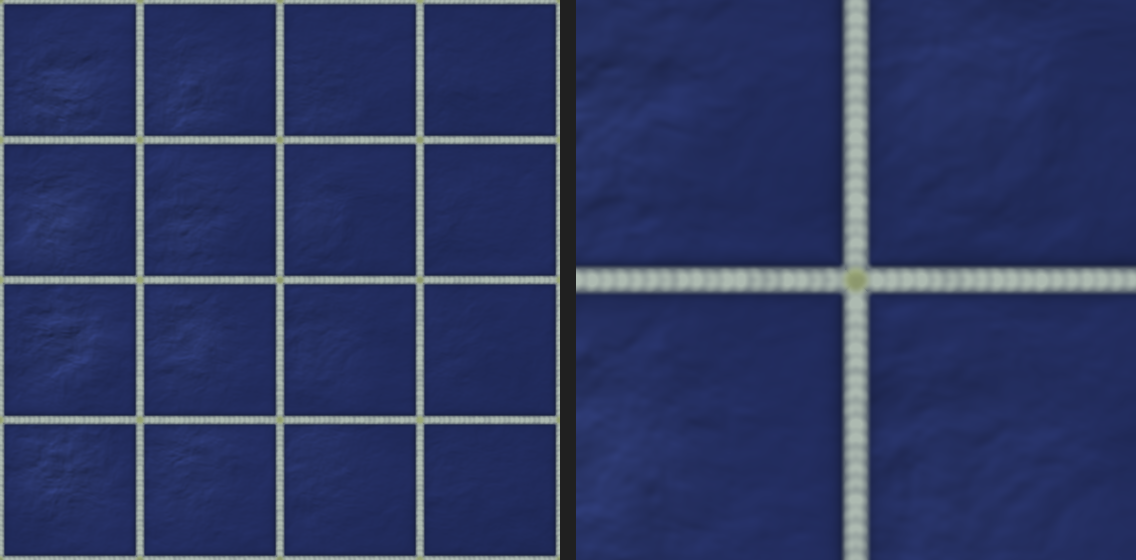
Left: the whole. Right: its middle third, enlarged.
Give the GLSL for this texture, as a Shadertoy shader.

```glsl
// Glazed cobalt wall tiles, four by four, with pale beaded grout between them.
// Each tile gets a wavy glaze relief from wrapping noise, a soft gloss patch that
// fades from the left columns to the right, and dark rims beside the grout.

const float TILES = 4.0;           // tiles across and down
const float GROUT_HALF = 0.031;    // half the grout width, in tile units
const float BEADS = 28.0;          // grout grains along one tile side
const float TAU = 6.2831853;

const vec3 GLAZE_DEEP  = vec3(0.115, 0.155, 0.335);
const vec3 GLAZE_BODY  = vec3(0.138, 0.178, 0.382);
const vec3 GLAZE_GLOSS = vec3(0.185, 0.235, 0.435);
const vec3 RIM_DARK    = vec3(0.070, 0.095, 0.190);
const vec3 GROUT_LIGHT = vec3(0.680, 0.730, 0.695);
const vec3 GROUT_SIDE  = vec3(0.420, 0.460, 0.490);
const vec3 GROUT_OLIVE = vec3(0.570, 0.620, 0.400);

// Integer hash of a lattice point, 0 to 1
float hash(vec2 p) {
    uvec2 q = uvec2(p) * uvec2(1597334673u, 3812015801u);
    uint n = (q.x ^ q.y) * 1597334673u;
    n = (n ^ (n >> 15)) * 2246822519u;
    n ^= n >> 13;
    return float(n >> 8) / 16777216.0;
}

// Value noise that wraps after "period" lattice cells
float noise(vec2 p, vec2 period) {
    vec2 i = floor(p), f = fract(p);
    vec2 u = f * f * (3.0 - 2.0 * f);
    vec2 a = mod(i, period), b = mod(i + 1.0, period);
    return mix(mix(hash(a), hash(vec2(b.x, a.y)), u.x),
               mix(hash(vec2(a.x, b.y)), hash(b), u.x), u.y);
}

float fbm(vec2 uv, vec2 period) {
    float sum = 0.0, gain = 0.5;
    for (int i = 0; i < 4; i++) {
        sum += gain * noise(uv * period, period);
        period *= 2.0;
        gain *= 0.5;
    }
    return sum;
}

// Height of the glaze, bent by a slower noise so the ripples curl
float glazeHeight(vec2 uv) {
    vec2 bend = vec2(fbm(uv, vec2(12.0)), fbm(uv + 0.37, vec2(12.0))) - 0.5;
    return fbm(uv + 0.035 * bend, vec2(18.0, 26.0));
}

// Gloss patch of one tile: drifts left and weakens column by column
float gloss(vec2 local, vec2 tile) {
    vec2 center = vec2(0.42 - 0.10 * tile.x, 0.70 - 0.14 * tile.y);
    vec2 d = (local - center) / vec2(0.36, 0.42);
    return exp(-dot(d, d)) * (1.0 - 0.27 * tile.x);
}

// Dark rim, strongest on the right and lower sides
float rimShade(vec2 local) {
    vec2 low = exp(-max(local - GROUT_HALF, 0.0) / 0.014);
    vec2 high = exp(-max(1.0 - local - GROUT_HALF, 0.0) / 0.014);
    return max(max(0.55 * low.x, low.y), max(high.x, 0.65 * high.y));
}

vec3 glazeColor(vec2 uv, vec2 local, vec2 tile) {
    float shine = gloss(local, tile);
    float slope = glazeHeight(uv + vec2(-0.003, 0.004)) - glazeHeight(uv);
    float cloud = fbm(uv + 0.19, vec2(8.0, 12.0));
    float tone = 0.62 + 0.9 * (cloud - 0.47) + 0.10 * (hash(tile + 7.0) - 0.5);
    tone += 0.16 * (local.y - 0.5) - 0.05 * (tile.x - 1.5);
    vec3 color = mix(GLAZE_DEEP, GLAZE_BODY, clamp(tone, 0.0, 1.0));
    color = mix(color, GLAZE_GLOSS, 0.62 * shine * (0.6 + 0.8 * cloud));
    color *= 1.0 + clamp(slope, -0.2, 0.2) * (0.35 + 1.7 * shine);
    return mix(color, RIM_DARK, 0.85 * rimShade(local));
}

// Rounded grout strand with grains along it and olive crossings
vec3 groutColor(vec2 uv, vec2 edge) {
    float along = (edge.x < edge.y ? uv.y : uv.x) * TILES;
    float across = min(edge.x, edge.y) / GROUT_HALF;
    float grain = noise(uv * 128.0, vec2(128.0)) - 0.5;
    float bead = cos(TAU * (BEADS * along + 0.25 * across));
    float shade = smoothstep(0.25, 1.1, across) + 0.13 * bead + 0.35 * grain;
    vec3 color = mix(GROUT_LIGHT, GROUT_SIDE, clamp(shade + 0.1, 0.0, 1.0));
    float crossing = 1.0 - smoothstep(0.012, 0.042, length(edge));
    return mix(color, GROUT_OLIVE * (1.0 + 0.2 * grain), 0.8 * crossing);
}

void mainImage(out vec4 fragColor, in vec2 fragCoord) {
    vec2 uv = fragCoord / iResolution.xy;
    vec2 tile = floor(uv * TILES), local = fract(uv * TILES);
    vec2 edge = 0.5 - abs(local - 0.5);

    // Signed distance to the tile outline, with slightly rounded corners
    float corner = 0.012;
    vec2 q = GROUT_HALF + corner - edge;
    float d = length(max(q, 0.0)) + min(max(q.x, q.y), 0.0) - corner;
    float soft = max(0.008, TILES / iResolution.y);

    vec3 color = mix(glazeColor(uv, local, tile), groutColor(uv, edge),
                     smoothstep(-soft, soft, d));
    fragColor = vec4(color, 1.0);
}
```
